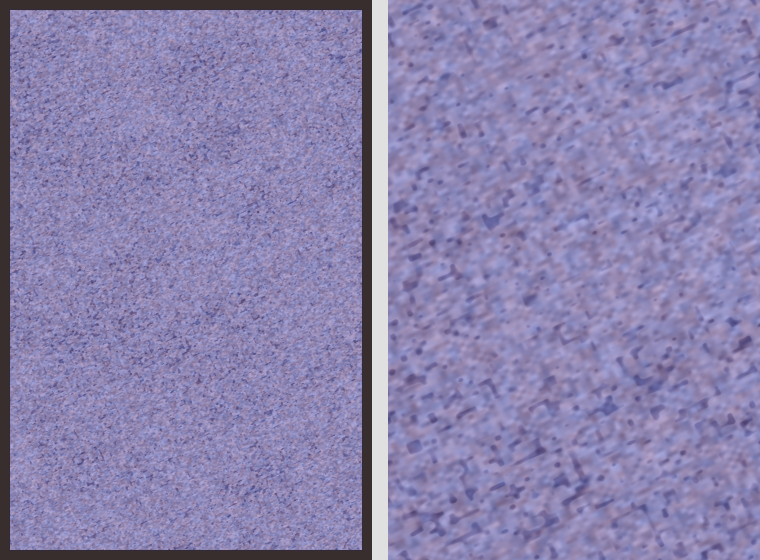
Left: the whole. Right: its middle third, enlarged.
Give the GLSL for this texture, as a Shadertoy shader.

```glsl
const vec3 FELT = vec3(0.565, 0.534, 0.714);
const vec3 FRAME = vec3(0.220, 0.182, 0.182);
const vec3 SEAM = vec3(0.200, 0.170, 0.210);
const vec3 RUST_TINT = vec3(0.035, -0.008, -0.045);
const vec3 PIT_SHADE = vec3(0.150, 0.150, 0.125);

const float FRAME_WIDTH = 0.018;   // all lengths are in canvas heights
const float SEAM_WIDTH = 0.002;
const float EDGE_BLUR = 0.001;
const float FINE_FREQ = 390.0;
const float COARSE_FREQ = 215.0;
const float PIT_FREQ = 270.0;
const float TINT_FREQ = 190.0;
const float CLOUD_FREQ = 14.0;
const float GRAIN_CONTRAST = 0.26;
const float CLOUD_CONTRAST = 0.035;
const float FIBRE_ANGLE = 0.45;
const float FIBRE_STRETCH = 1.35;

float hash(vec2 cell) {
    vec3 q = fract(cell.xyx * vec3(0.1031, 0.1030, 0.0973));
    q += dot(q, q.yzx + 33.33);
    return fract((q.x + q.y) * q.z);
}

float noise(vec2 p) {
    vec2 cell = floor(p), f = fract(p);
    f = f * f * (3.0 - 2.0 * f);
    float low = mix(hash(cell), hash(cell + vec2(1, 0)), f.x);
    float high = mix(hash(cell + vec2(0, 1)), hash(cell + vec2(1, 1)), f.x);
    return mix(low, high, f.y);
}

// Rotate into the fibre direction and lengthen the grains along it
vec2 alongFibres(vec2 p) {
    float c = cos(FIBRE_ANGLE), s = sin(FIBRE_ANGLE);
    return vec2((c * p.x + s * p.y) / FIBRE_STRETCH, c * p.y - s * p.x) + 3.0;
}

vec3 felt(vec2 p) {
    vec2 q = alongFibres(p);

    // Broad mottling and fine grain
    float cloud = 0.6 * noise(q * CLOUD_FREQ) + 0.4 * noise(q * CLOUD_FREQ * 3.0) - 0.5;
    float grain = 0.58 * noise(q * FINE_FREQ) + 0.42 * noise(q * COARSE_FREQ + 17.0) - 0.5;
    vec3 color = FELT + GRAIN_CONTRAST * grain + CLOUD_CONTRAST * cloud;

    // Rusty and bluish fibres
    float tint = noise(q * TINT_FREQ + 51.0) + 0.5 * noise(q * FINE_FREQ + 83.0) - 0.75;
    color += RUST_TINT * tint * 1.5;

    // Small dark pits, denser in the darker patches
    float pit = smoothstep(0.66, 0.98, noise(q * PIT_FREQ + 131.0) - 0.25 * cloud);
    return color - PIT_SHADE * pit;
}

void mainImage(out vec4 fragColor, in vec2 fragCoord) {
    vec2 p = fragCoord / iResolution.y;
    vec2 halfSize = 0.5 * iResolution.xy / iResolution.y;

    // Signed distance to the panel inside the frame
    vec2 d = abs(p - halfSize) - halfSize + FRAME_WIDTH;
    float panel = max(d.x, d.y);

    vec3 color = mix(felt(p), SEAM, smoothstep(-EDGE_BLUR, EDGE_BLUR, panel));
    color = mix(color, FRAME, smoothstep(-EDGE_BLUR, EDGE_BLUR, panel - SEAM_WIDTH));
    fragColor = vec4(color, 1.0);
}
```
